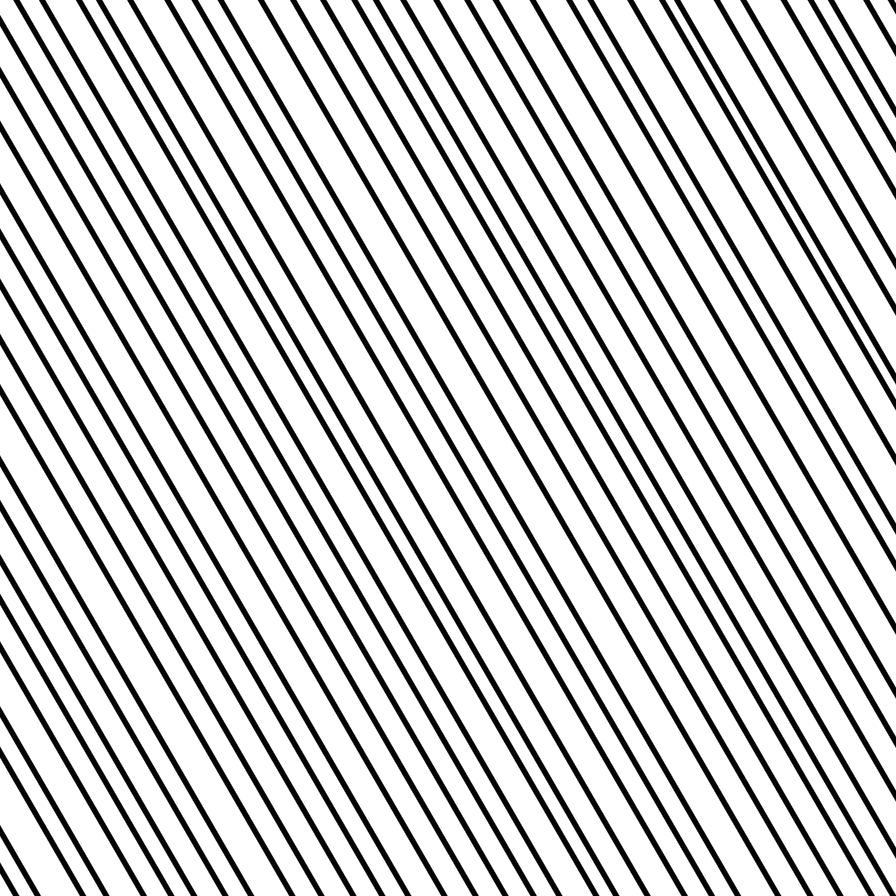
Give the GLSL for this pattern, as a WebGL 2 fragment shader.

```glsl
#version 300 es
precision highp float;

uniform vec2 u_resolution;
out vec4 fragColor;

const float NORMAL_ANGLE = radians(30.0); // direction across the lines
const float LINE_COUNT = 34.0;            // lines per canvas height, measured across
const float LINE_WIDTH = 0.0062;          // in canvas heights
const float JITTER = 0.52;                // shift range, as a share of the spacing
const float EDGE_PIXELS = 1.15;           // width of the smoothed edge
const uint SEED = 71u;
const vec3 PAPER = vec3(1.0);
const vec3 INK = vec3(0.01);

// Integer hash mapped to 0..1
float hash(int cell) {
    uint h = uint(cell + 1024) + SEED * 0x9E3779B9u;
    h = (h ^ (h >> 16)) * 0x7FEB352Du;
    h = (h ^ (h >> 15)) * 0x846CA68Bu;
    h ^= h >> 16;
    return float(h >> 8) / 16777216.0;
}

// Distance to the nearest jittered line centre, in canvas heights
float lineDistance(float across) {
    float position = across * LINE_COUNT;
    int cell = int(floor(position));
    float nearest = 2.0;
    for (int i = -1; i <= 1; i++) {
        int neighbour = cell + i;
        float centre = float(neighbour) + 0.5 + JITTER * (hash(neighbour) - 0.5);
        nearest = min(nearest, abs(position - centre));
    }
    return nearest / LINE_COUNT;
}

void main() {
    vec2 uv = gl_FragCoord.xy / u_resolution.y;
    vec2 normal = vec2(cos(NORMAL_ANGLE), sin(NORMAL_ANGLE));

    // Linear coverage ramp across each line edge
    float edge = EDGE_PIXELS / u_resolution.y;
    float outside = lineDistance(dot(uv, normal)) - 0.5 * LINE_WIDTH;
    float coverage = clamp(0.5 - outside / edge, 0.0, 1.0);

    fragColor = vec4(mix(PAPER, INK, coverage), 1.0);
}
```
